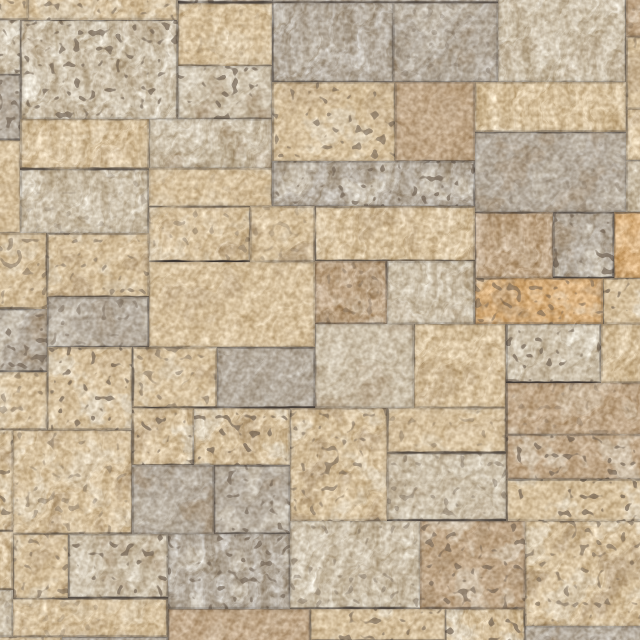
Write a three.js fragment shader that draws this texture.

```glsl
// Wall of rectangular travertine blocks in cream, gold, grey and brown.
// A jittered pinwheel grid gives interlocking blocks, which are cut again at random;
// gradient noise adds clouds, slanted veins, grain, pits and broken dark joints.
varying vec2 vUv;

float hash(vec2 p) {
  return fract(sin(dot(p, vec2(127.1, 311.7))) * 43758.5);
}

vec2 gradient(vec2 corner) {
  float angle = 6.2832 * hash(corner);
  return vec2(cos(angle), sin(angle));
}

float noise(vec2 p) {
  vec2 i = floor(p), f = fract(p);
  vec2 u = f * f * f * (f * (f * 6.0 - 15.0) + 10.0);
  vec2 e = vec2(1.0, 0.0);
  float low = mix(dot(gradient(i), f), dot(gradient(i + e), f - e), u.x);
  float high = mix(dot(gradient(i + e.yx), f - e.yx), dot(gradient(i + 1.0), f - 1.0), u.x);
  return 1.4 * mix(low, high, u.y);
}

float fbm(vec2 p) {
  float sum = 0.0, amplitude = 0.6;
  for (int i = 0; i < 4; i++) {
    sum += amplitude * noise(p);
    p = mat2(1.6, 1.2, -1.2, 1.6) * p + 7.3;
    amplitude *= 0.55;
  }
  return sum;
}

float shift(vec2 corner) {
  return 0.64 * (hash(corner + 3.7) - 0.5);
}

// Box (low corner, high corner) of the pinwheel block around p, in grid units
vec4 pinwheelBlock(vec2 p, out float seed) {
  vec4 found = vec4(floor(p), floor(p) + 1.0);
  seed = 0.5;
  for (int y = -1; y <= 1; y++) {
    for (int x = -1; x <= 1; x++) {
      vec2 cell = floor(p) + vec2(x, y);
      float a = shift(cell), b = shift(cell + vec2(1.0, 0.0));
      float c = shift(cell + 1.0), d = shift(cell + vec2(0.0, 1.0));
      bool even = mod(cell.x + cell.y, 2.0) < 0.5;
      vec4 box = cell.xyxy + (even ? vec4(d, a, 1.0 + b, 1.0 + c) : vec4(a, b, 1.0 + c, 1.0 + d));
      if (all(greaterThanEqual(p, box.xy)) && all(lessThan(p, box.zw))) {
        found = box;
        seed = hash(cell + 11.3);
      }
    }
  }
  return found;
}

// Cuts large blocks across their long side
vec4 cutBlock(vec2 p, vec4 box, inout float seed) {
  for (int k = 0; k < 3; k++) {
    vec2 size = box.zw - box.xy;
    bool wide = size.x > 1.9 * size.y;
    float side = wide ? size.x : size.y;
    if (size.x * size.y > 0.013 + 0.032 * hash(vec2(seed, 1.0)) && side > 0.115) {
      vec2 cut = box.xy + size * mix(0.36, 0.64, hash(vec2(seed, 2.0)));
      bool upper = wide ? p.x > cut.x : p.y > cut.y;
      if (wide) { if (upper) box.x = cut.x; else box.z = cut.x; }
      else { if (upper) box.y = cut.y; else box.w = cut.y; }
      seed = hash(vec2(seed * 5.0, upper ? 3.0 : 4.0));
    }
  }
  return box;
}

vec3 stoneColor(float pick) {
  vec3 color = vec3(0.84, 0.755, 0.62);                    // gold cream
  if (pick > 0.42) color = vec3(0.80, 0.75, 0.665);        // beige
  if (pick > 0.64) color = vec3(0.71, 0.67, 0.615);        // grey
  if (pick > 0.83) color = vec3(0.75, 0.65, 0.53);         // brown
  if (pick > 0.95) color = vec3(0.84, 0.68, 0.48);         // orange
  return color;
}

void main() {
  vec2 p = vUv, grid = vec2(4.0, 6.0);
  float seed;
  vec4 box = pinwheelBlock(p * grid, seed) / grid.xyxy;
  box = cutBlock(p, box, seed);
  vec4 traits = vec4(hash(vec2(seed, 5.0)), hash(vec2(seed, 6.0)), hash(vec2(seed, 7.0)), hash(vec2(seed, 8.0)));
  vec3 color = stoneColor(traits.x);

  // Clouds and slanted veins, placed anew in each stone
  vec2 q = p + 9.0 * traits.yz;
  float cloud = fbm(q * 15.0);
  float angle = mix(0.65, 1.35, traits.w);
  vec2 along = vec2(cos(angle), sin(angle));
  vec2 veinPoint = vec2(dot(q, along) * 22.0, dot(q, vec2(-along.y, along.x)) * 55.0);
  float vein = fbm(veinPoint + 1.5 * cloud);
  color = mix(color, vec3(0.89, 0.86, 0.80), 0.65 * traits.y * smoothstep(0.02, 0.35, cloud));
  color = mix(color, vec3(0.66, 0.57, 0.46), 0.50 * traits.z * smoothstep(0.05, 0.40, -cloud));
  color += mix(0.09, 0.22, traits.w) * vein * vec3(0.85, 1.0, 1.2);

  // Fine grain and small dark pits
  float grain = noise(q * 115.0) + 0.7 * noise(q * 190.0 + 4.0);
  color += 0.10 * grain * vec3(0.9, 1.0, 1.1);
  float pits = smoothstep(0.38, 0.62, noise(q * 78.0) + 0.3 * noise(q * 13.0 + 2.0));
  color = mix(color, vec3(0.42, 0.36, 0.30), 0.65 * pits * smoothstep(0.15, 0.9, traits.y));

  // Joints on the left, bottom, right and top, some deep and some faint
  vec4 gap = vec4(p - box.xy, box.zw - p) + 0.001 * noise(p * 45.0);
  vec4 depth = fract(traits * 17.0 + seed);
  depth = 0.22 + vec4(0.5, 0.8, 0.45, 0.6) * depth * depth;
  vec4 lines = depth * (1.0 - smoothstep(0.0008, 0.0036, gap));
  float joint = max(max(lines.x, lines.y), max(lines.z, lines.w));
  joint *= clamp(0.9 + 0.8 * noise(p * 24.0), 0.0, 1.0);
  float edge = min(min(gap.x, gap.y), min(gap.z, gap.w));
  color *= 0.95 + 0.05 * smoothstep(0.0, 0.010, edge);
  color = mix(color, vec3(0.25, 0.22, 0.20), joint);

  gl_FragColor = vec4(clamp(color, 0.0, 1.0), 1.0);
}
```
